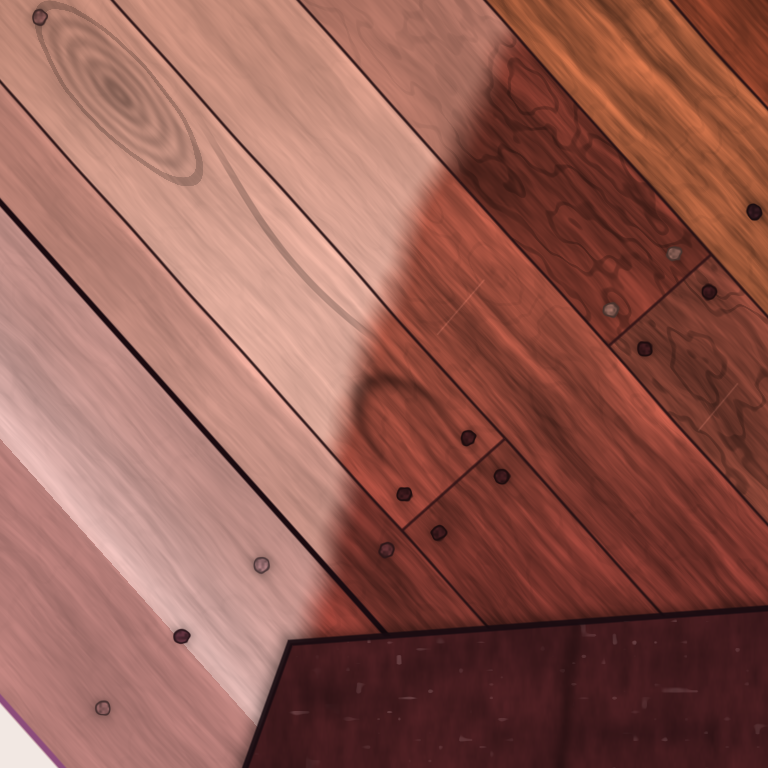
A WebGL 1 fragment shader for this texture:

```glsl
precision highp float;
// Diagonal timber planks, pale with sheen on the left and deep red-brown on the right,
// meeting a dark board at the bottom. Plank axes give seams, joints and nails;
// stretched value noise gives grain, and warped ellipses give knots.
uniform vec2 u_resolution;

float hash(vec2 p) {
  p = fract(p * vec2(0.1031, 0.1137));
  p += dot(p, p.yx + 33.33);
  return fract((p.x + p.y) * p.x * 7.31);
}

float noise(vec2 p) {
  vec2 i = floor(p), f = fract(p);
  f = f * f * (3.0 - 2.0 * f);
  return mix(mix(hash(i), hash(i + vec2(1, 0)), f.x),
             mix(hash(i + vec2(0, 1)), hash(i + vec2(1, 1)), f.x), f.y);
}

float fbm(vec2 p) {
  float sum = 0.0, amp = 0.5;
  for (int i = 0; i < 4; i++) {
    sum += amp * noise(p);
    p = p * 2.03 + 17.3;
    amp *= 0.5;
  }
  return sum / 0.9375;
}

float line(float d, float halfWidth) {
  float soft = 0.8 / u_resolution.y + 0.0005;
  return 1.0 - smoothstep(halfWidth - soft, halfWidth + soft, abs(d));
}

float segment(vec2 p, vec2 a, vec2 b) {
  vec2 ab = b - a;
  return length(p - a - ab * clamp(dot(p - a, ab) / dot(ab, ab), 0.0, 1.0));
}

void nail(inout vec3 col, vec2 p, vec2 center, vec3 head) {
  float d = length(p - center) + 0.003 * (noise(p * 150.0) - 0.5);
  col *= 1.0 - 0.3 * exp(-d * d * 6000.0);
  col = mix(col, head * 0.55, 1.0 - smoothstep(0.009, 0.0115, d));
  col = mix(col, head * (0.75 + 0.5 * noise(p * 260.0)), 1.0 - smoothstep(0.006, 0.009, d));
}

void main() {
  vec2 p = gl_FragCoord.xy / u_resolution;
  p.y = 1.0 - p.y; // y runs downward from here on
  float s = p.x - 0.893 * p.y;               // across planks, as intercept on the top edge
  float t = dot(p, vec2(0.666, 0.746));      // along planks
  float n = s * 0.746;
  float k = floor((s - 0.147) / 0.2417);
  if (s < -0.235) k = -3.0;
  if (s < -0.51) k = -4.0;
  bool jointed = k == -1.0 || k == 1.0;
  float lower = jointed ? step(0.864, t) : 0.0;
  float seed = k * 7.7 + lower * 31.0;

  // Grain bends around the knots and curls in the wide dark plank
  float curly = k == 1.0 ? 1.0 : 0.25;
  float bend = (fbm(vec2(n * 9.0 + seed, t * 5.0)) - 0.5) * (0.02 + 0.06 * curly);
  vec2 g = vec2(n + bend, t);
  float broad = fbm(vec2(g.x * 45.0 + seed, t * 2.5 + seed));
  float streak = fbm(vec2(g.x * 120.0 + seed, t * 5.0));
  float fiber = noise(vec2(n * 330.0, t * 38.0));
  float cloud = fbm(p * 7.0 + seed);
  float grain = 0.45 * broad + 0.4 * streak + 0.15 * fiber - 0.5;

  // Pale sheen against saturated wood
  float border = 0.69 - 0.6 * p.y + 0.3 * p.y * p.y + 0.025 * (hash(vec2(seed + 60.0, 4.0)) - 0.5);
  float wet = smoothstep(-0.025, 0.03, p.x - border + 0.05 * (cloud - 0.5));
  if (k >= 2.0) wet = 1.0;

  vec3 pale = mix(vec3(0.76, 0.54, 0.47), vec3(0.85, 0.65, 0.59), smoothstep(0.0, 0.45, p.y));
  if (k == 1.0) pale = vec3(0.67, 0.44, 0.38);
  if (k == -2.0) pale = mix(vec3(0.70, 0.48, 0.43), vec3(0.78, 0.57, 0.52), smoothstep(0.15, 0.6, p.y));
  if (k == -3.0) pale = mix(vec3(0.73, 0.54, 0.51), vec3(0.83, 0.66, 0.64), smoothstep(-0.28, -0.49, s));
  if (k == -4.0) pale = vec3(0.70, 0.48, 0.46);
  vec3 deep = mix(vec3(0.57, 0.28, 0.22), vec3(0.47, 0.20, 0.17), smoothstep(0.4, 0.8, p.y));
  if (k == 1.0) deep = mix(vec3(0.43, 0.19, 0.15), vec3(0.48, 0.24, 0.19), lower);
  if (k >= 2.0) deep = mix(vec3(0.62, 0.34, 0.22), vec3(0.50, 0.23, 0.15), k - 2.0);
  if (k == -2.0) deep = vec3(0.46, 0.20, 0.17);
  vec3 col = mix(pale, deep, wet);
  col *= 1.0 + grain * mix(0.42, 1.25, wet) + (cloud - 0.5) * mix(0.16, 0.45, wet);
  float curls = smoothstep(0.6, 1.0, sin(fbm(vec2(n * 12.0 + seed, t * 6.0)) * 42.0));
  col *= 1.0 - curls * curly * mix(0.06, 0.22, wet);

  // Long oval knot near the top, darker arched knot above the joint
  if (k == -1.0) {
    float wob = 0.25 * (cloud - 0.5);
    float oval = length(vec2((n - 0.034) / 0.046, (t - 0.196) / 0.145)) + wob;
    col *= 1.0 - (0.08 + 0.07 * sin(oval * 26.0)) * (1.0 - smoothstep(0.8, 1.15, oval));
    col *= 1.0 - 0.16 * line(oval - 1.0, 0.05) - 0.2 * exp(-oval * oval * 18.0);
    float arch = length(vec2((n - 0.022) / 0.058, (t - 0.79) / 0.105)) + 2.0 * wob;
    float arc = exp(-pow((arch - 0.9) * 8.0, 2.0)) * (1.0 - smoothstep(0.75, 0.86, t));
    col *= 1.0 - 0.38 * arc * (1.0 - lower);
    col *= 1.0 - 0.22 * line(s - 0.105 - 0.03 * sin(t * 9.0), 0.006) * smoothstep(0.25, 0.4, t) * (1.0 - wet);
  }

  // Seams, soft sheen edge and cross joints
  for (int i = 0; i < 5; i++) {
    float d = (s - 0.147 - 0.2417 * (float(i) - 1.0)) * 0.746 + 0.002 * (noise(vec2(t * 9.0, float(i))) - 0.5);
    col *= 1.0 + 0.13 * exp(-pow((d + 0.006) * 220.0, 2.0));
    col = mix(col, vec3(0.14, 0.06, 0.07), 0.92 * line(d, 0.0017));
  }
  col = mix(col, vec3(0.10, 0.04, 0.06), line((s + 0.235) * 0.746, 0.0036));
  col += 0.07 * exp(-pow((s + 0.49 + 0.02 * (cloud - 0.5)) * 45.0, 2.0));
  if (jointed) col = mix(col, vec3(0.18, 0.07, 0.08), 0.85 * line(t - 0.864, 0.0018));

  // Paired nails beside each joint, then scattered single nails
  for (int i = 0; i < 8; i++) {
    float f = float(i), right = floor(f / 4.0), below = mod(floor(f / 2.0), 2.0);
    float ns = -0.095 + 0.483 * right + 0.047 + 0.148 * mod(f, 2.0);
    float nt = 0.831 + 0.067 * below;
    float y = (nt - 0.666 * ns) / 1.3407;
    nail(col, p, vec2(ns + 0.893 * y, y), mix(vec3(0.22, 0.09, 0.10), vec3(0.52, 0.36, 0.32), right * (1.0 - below)));
  }
  nail(col, p, vec2(0.982, 0.276), vec3(0.19, 0.09, 0.11));
  nail(col, p, vec2(0.052, 0.023), vec3(0.45, 0.29, 0.28));
  nail(col, p, vec2(0.341, 0.736), vec3(0.57, 0.41, 0.42));
  nail(col, p, vec2(0.237, 0.829), vec3(0.33, 0.17, 0.21));
  nail(col, p, vec2(0.134, 0.922), vec3(0.52, 0.35, 0.35));
  nail(col, p, vec2(0.503, 0.716), vec3(0.33, 0.16, 0.17));
  float scratch = min(segment(p, vec2(0.57, 0.435), vec2(0.63, 0.365)), segment(p, vec2(0.91, 0.56), vec2(0.96, 0.50)));
  col += vec3(0.13, 0.09, 0.08) * line(scratch, 0.0008);

  // Bright gap in the lower left corner
  float gap = (s + 0.812) * 0.746;
  col = mix(col, vec3(0.55, 0.30, 0.48), line(gap, 0.004));
  col = mix(col, vec3(0.95, 0.91, 0.89), 1.0 - smoothstep(-0.006, -0.002, gap));

  // Dark board across the bottom
  float board = min(p.y - 0.837 + 0.0723 * (p.x - 0.378), (p.x - 0.378 + 0.36 * (p.y - 0.837)) / 1.06);
  col *= 1.0 - 0.35 * exp(-pow(min(board, 0.0) * 70.0, 2.0));
  vec3 dark = mix(vec3(0.20, 0.08, 0.09), vec3(0.30, 0.12, 0.13), fbm(p * vec2(9.0, 22.0)));
  dark *= 0.8 + 0.4 * fbm(p * vec2(70.0, 25.0));
  dark *= 1.0 - 0.3 * exp(-pow((p.x - 0.74 + 0.1 * (p.y - 0.9)) * 90.0, 2.0));
  dark += 0.16 * smoothstep(0.87, 0.97, noise(p * vec2(75.0, 110.0))) * noise(p * 14.0);
  col = mix(col, dark, smoothstep(-0.001, 0.002, board));
  col = mix(col, vec3(0.09, 0.04, 0.06), 0.9 * line(board, 0.004));
  gl_FragColor = vec4(clamp(col, 0.0, 1.0), 1.0);
}
```
